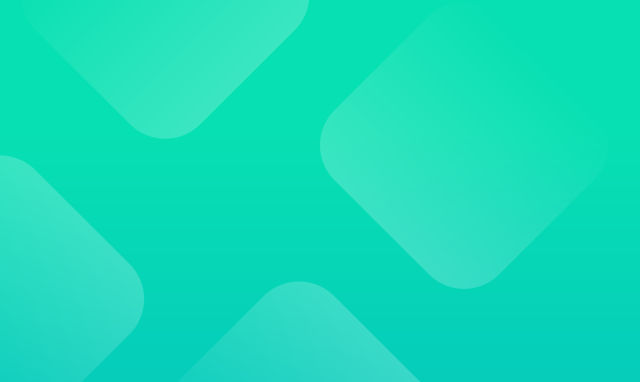
Reproduce this background procedurally as a Shadertoy shader.

```glsl
const vec3 MINT = vec3(0.027, 0.878, 0.698);
const vec3 TEAL = vec3(0.020, 0.802, 0.730);
const float ASPECT = 1.67;
const float HALF_SIDE = 0.304;
const float CORNER = 0.130;
const float PEAK_OPACITY = 0.21;

// Signed distance to a square with rounded corners
float roundedSquare(vec2 p, float halfSide, float radius) {
    vec2 q = abs(p) - (halfSide - radius);
    return length(max(q, 0.0)) + min(max(q.x, q.y), 0.0) - radius;
}

// Rotates a point by 45 degrees
vec2 turnDiagonal(vec2 p) {
    return vec2(p.x + p.y, p.y - p.x) * 0.70710678;
}

// Vertical backdrop: flat mint above, sinking into teal
vec3 backdrop(float height) {
    return mix(TEAL, MINT, clamp(height / 0.65, 0.0, 1.0));
}

// Lays a translucent diamond whose white sheen grows toward brightSide
vec3 addDiamond(vec3 base, vec2 p, vec2 center, vec2 brightSide, float pixel) {
    vec2 offset = p - center;
    float dist = roundedSquare(turnDiagonal(offset), HALF_SIDE, CORNER);
    float coverage = 1.0 - smoothstep(-0.7 * pixel, 0.7 * pixel, dist);
    float along = dot(offset, normalize(brightSide)) / HALF_SIDE;
    float sheen = clamp(0.5 + 0.5 * along, 0.0, 1.0);
    return mix(base, vec3(1.0), PEAK_OPACITY * sheen * coverage);
}

void mainImage(out vec4 fragColor, in vec2 fragCoord) {
    vec2 p = fragCoord / iResolution.xy * vec2(ASPECT, 1.0);
    float pixel = 1.0 / iResolution.y;

    vec3 color = backdrop(p.y);

    // Four diamonds around the open middle
    color = addDiamond(color, p, vec2(1.211, 0.620), vec2(-1.0, -1.0), pixel);
    color = addDiamond(color, p, vec2(0.431, 1.013), vec2(1.0, -1.0), pixel);
    color = addDiamond(color, p, vec2(0.000, 0.217), vec2(1.0, 1.0), pixel);
    color = addDiamond(color, p, vec2(0.780, -0.113), vec2(1.0, 1.0), pixel);

    fragColor = vec4(color, 1.0);
}
```
